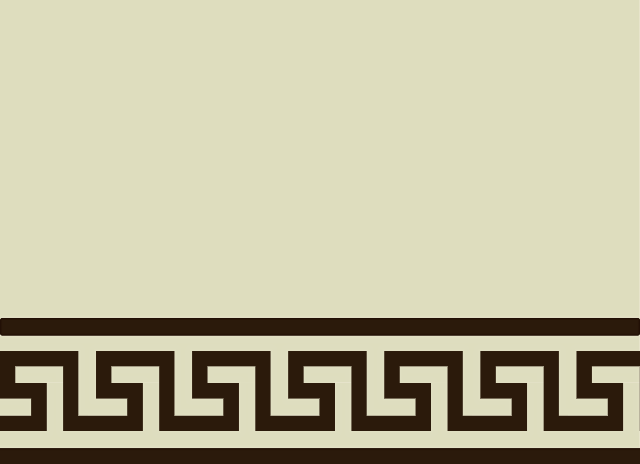
Reproduce this background procedurally as a Shadertoy shader.

```glsl
#define CELLS_WIDE 40.0
#define PERIOD 6.005
#define MEANDER_BASE 2.06
#define STROKE 0.96
#define RIM_WIDTH 0.07
#define RIM_STRENGTH 0.55
#define PAPER vec3(0.870, 0.867, 0.747)
#define PALE vec3(0.940, 0.920, 0.850)
#define INK vec3(0.170, 0.102, 0.043)
#define DEEP_INK vec3(0.130, 0.060, 0.020)

// Signed distance to a box given by its lower left and upper right corners
float boxDist(vec2 p, vec2 lo, vec2 hi) {
    vec2 d = abs(p - 0.5 * (lo + hi)) - 0.5 * (hi - lo);
    return length(max(d, 0.0)) + min(max(d.x, d.y), 0.0);
}

float roundBoxDist(vec2 p, vec2 lo, vec2 hi, float radius) {
    return boxDist(p, lo + radius, hi - radius) - radius;
}

// One key of the fret, five cells high; its base runs on into the next key
float keyDist(vec2 p) {
    float d = boxDist(p, vec2(0.0, 4.04), vec2(4.9, 5.0));              // top
    d = min(d, boxDist(p, vec2(0.0, 2.03), vec2(STROKE, 5.0)));         // left stem
    d = min(d, boxDist(p, vec2(0.0, 2.03), vec2(2.92, 3.0)));           // arm
    d = min(d, boxDist(p, vec2(1.95, 0.0), vec2(2.92, 3.0)));           // hook
    d = min(d, boxDist(p, vec2(3.95, 0.0), vec2(4.9, 5.0)));            // right stem
    d = min(d, boxDist(p, vec2(-2.0, 0.0), vec2(2.92, STROKE)));        // base, left part
    return min(d, boxDist(p, vec2(3.95, 0.0), vec2(8.0, STROKE)));      // base, right part
}

float coverage(float d, float pixel) {
    return smoothstep(0.5, -0.5, d / pixel);
}

void mainImage(out vec4 fragColor, in vec2 fragCoord) {
    float pixel = CELLS_WIDE / iResolution.x;
    vec2 p = fragCoord * pixel;

    // Repeat the key, with the seam kept in the gap between two keys
    float keyIndex = floor((p.x + 0.5) / PERIOD);
    vec2 q = vec2(p.x - keyIndex * PERIOD, p.y - MEANDER_BASE);
    float fret = keyDist(q);

    // Plain bars above and below the fret
    float upperBar = roundBoxDist(p, vec2(0.0, 8.02), vec2(CELLS_WIDE, 9.13), 0.15);
    float lowerBar = boxDist(p, vec2(-1.0, -1.0), vec2(CELLS_WIDE + 1.0, 0.99));
    float bars = min(upperBar, lowerBar);

    // Pale rims, stronger along the bars, and a thin one at the right edge
    vec3 color = PAPER;
    float rim = exp(-max(bars, 0.0) / RIM_WIDTH);
    rim = max(rim, 0.5 * exp(-max(fret, 0.0) / RIM_WIDTH));
    rim = max(rim, coverage(CELLS_WIDE - 0.05 - p.x, pixel));
    color = mix(color, PALE, RIM_STRENGTH * rim);

    // Faint construction lines, varying from key to key
    float wear = 0.5 + 0.5 * sin(keyIndex * 2.4 + 0.6);
    float guide = boxDist(q, vec2(-1.1, STROKE), vec2(1.95, 1.02));
    guide = min(guide, boxDist(q, vec2(2.92, 3.0), vec2(3.95, 3.04)));
    color = mix(color, PALE, 0.7 * wear * coverage(guide, pixel));

    // Ink, deeper along the borders of the bars
    float border = smoothstep(-0.18, 0.0, bars);
    vec3 barInk = mix(INK, DEEP_INK, border);
    color = mix(color, INK, coverage(fret, pixel));
    color = mix(color, barInk, coverage(bars, pixel));

    fragColor = vec4(color, 1.0);
}
```
